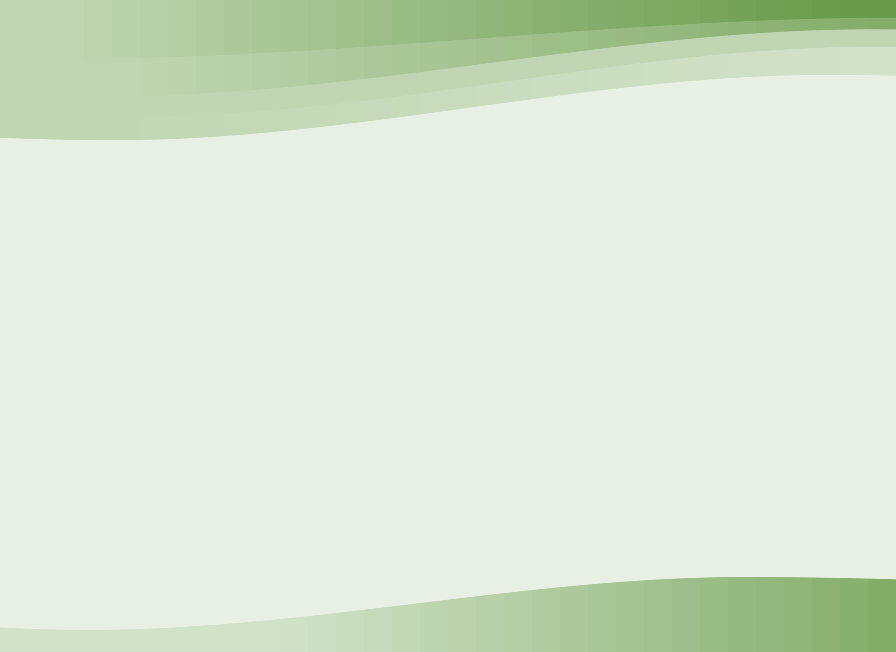
Reproduce this background procedurally as a WebGL 1 fragment shader.

```glsl
precision highp float;
// Pale green page framed by layered, wavy green ribbons at top and bottom.

uniform vec2 u_resolution;

// Waves: left height, right height, start and end of the rise
const vec4 PALE_WAVE  = vec4(0.785, 0.885, 0.13, 0.92);
const vec4 LIGHT_WAVE = vec4(0.822, 0.928, 0.16, 0.97);
const vec4 MID_WAVE   = vec4(0.853, 0.955, 0.13, 0.97);
const vec4 DARK_WAVE  = vec4(0.910, 0.973, 0.08, 1.00);
const vec4 FLOOR_WAVE = vec4(0.034, 0.115, 0.10, 0.83);
const float END_BEND = 0.0036;   // slight curl beyond each rise
const float BANDS = 32.0;        // steps in the horizontal gradients

const vec3 PAGE   = vec3(0.910, 0.943, 0.892);
const vec3 MIST   = vec3(0.822, 0.885, 0.790);
const vec3 SAGE   = vec3(0.753, 0.838, 0.698);
const vec3 LEAF   = vec3(0.510, 0.674, 0.408);
const vec3 FOREST = vec3(0.408, 0.604, 0.286);

// Height of an S-shaped edge, with its flat ends curled gently
float waveHeight(float x, vec4 wave) {
    float rise = smoothstep(wave.z, wave.w, x);
    float before = max(wave.z - x, 0.0) / wave.z;
    float after = max(x - wave.w, 0.0) / max(1.0 - wave.w, 0.15);
    return mix(wave.x, wave.y, rise) + END_BEND * (before * before - after * after);
}

// Antialiased coverage above an edge
float above(vec2 uv, vec4 wave) {
    float halfPixel = 0.5 / u_resolution.y;
    return smoothstep(-halfPixel, halfPixel, uv.y - waveHeight(uv.x, wave));
}

// Linear progress from start to end
float ramp(float start, float end, float x) {
    return clamp((x - start) / (end - start), 0.0, 1.0);
}

void main() {
    vec2 uv = gl_FragCoord.xy / u_resolution;
    float band = (floor(uv.x * BANDS) + 0.5) / BANDS;

    // Horizontal ribbon gradients
    vec3 paleRibbon = mix(SAGE, MIST, ramp(0.12, 0.95, band));
    vec3 midRibbon = mix(SAGE, LEAF, ramp(0.15, 1.0, band));
    vec3 darkRibbon = mix(SAGE, FOREST, ramp(0.08, 0.95, band));
    vec3 floorRibbon = mix(MIST, LEAF, ramp(0.32, 1.0, band));

    // Upper ribbons, from the lowest edge to the highest
    vec3 color = mix(PAGE, paleRibbon, above(uv, PALE_WAVE));
    color = mix(color, SAGE, above(uv, LIGHT_WAVE));
    color = mix(color, midRibbon, above(uv, MID_WAVE));
    color = mix(color, darkRibbon, above(uv, DARK_WAVE));

    // Lower ribbon
    color = mix(floorRibbon, color, above(uv, FLOOR_WAVE));

    gl_FragColor = vec4(color, 1.0);
}
```
